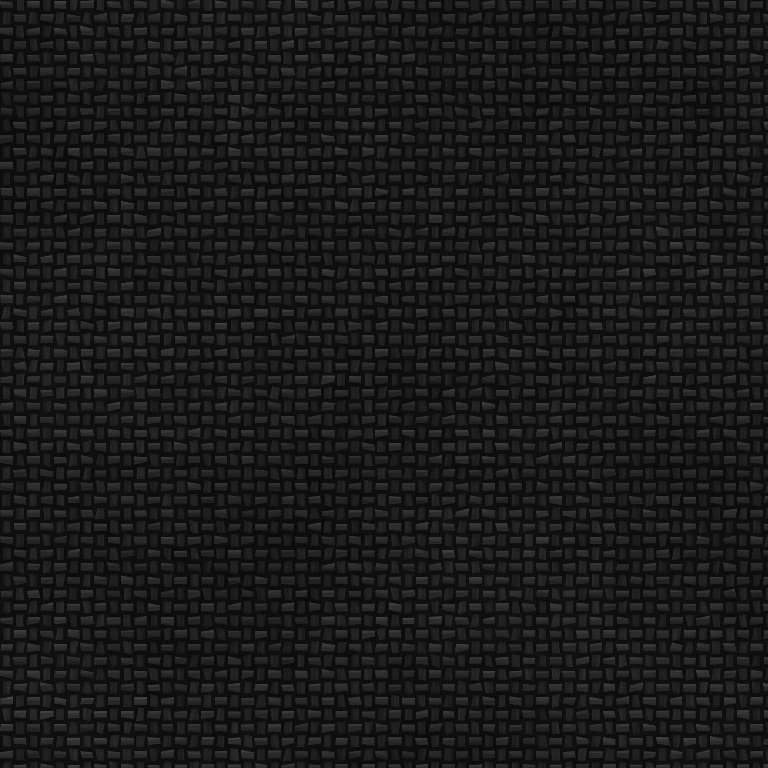
This texture is drawn by a Shadertoy shader. Its source:

```glsl
// Dark plain-weave fabric: a checkerboard of short horizontal and vertical
// strands on a near-black ground. Each cell is a tapered box distance with
// hashed size, slant and tone, shaded by a gradient and layered-sine fibres.

const float REPEATS = 57.35;             // strands across and down
const vec2 GRID_SHIFT = vec2(0.0, 0.15); // places the first row at the top edge
const vec2 WEFT_SIZE = vec2(0.465, 0.265); // half length, half thickness
const vec2 WARP_SIZE = vec2(0.440, 0.280);
const vec3 GROUND = vec3(0.056, 0.056, 0.057);
const vec3 WARP_TONE = vec3(0.125, 0.125, 0.126);
const vec3 WEFT_TONE = vec3(0.168, 0.168, 0.169);

float hash(vec2 cell, float seed) {
    vec3 h = fract(vec3(cell, seed) * vec3(0.1031, 0.1130, 0.1373));
    h += dot(h, h.yzx + 33.33);
    return fract((h.x + h.y) * h.z);
}

// Random value from -1 to 1.
float jitter(vec2 cell, float seed) {
    return 2.0 * hash(cell, seed) - 1.0;
}

// Random value that is mostly small, with a few strong outliers.
float rareJitter(vec2 cell, float seed) {
    float j = jitter(cell, seed);
    return j * j * j;
}

// Box whose two long edges tilt independently and whose ends lean.
float strandDistance(vec2 p, vec2 size, vec2 tilt, float lean) {
    float top = p.y - size.y - tilt.x * p.x;
    float bottom = -p.y - size.y - tilt.y * p.x;
    float ends = abs(p.x - lean * p.y) - size.x;
    return max(max(top, bottom), ends);
}

// Fine streaks running along a strand, slightly skewed.
float fibres(vec2 p, float phase) {
    float across = p.y + 0.2 * p.x * sin(phase);
    return 0.6 * sin(across * 15.0 + phase)
         + 0.4 * sin(across * 29.0 + p.x * 4.0 + phase * 2.3);
}

// Broad, faint unevenness over the cloth.
float clothWear(vec2 uv) {
    return 0.5 * sin(uv.x * 9.0 + 2.0 * sin(uv.y * 5.0))
         + 0.5 * sin(uv.y * 13.0 + 1.7 * sin(uv.x * 7.0));
}

// Tone of a whole thread, drifting slowly along its length.
float threadTone(float index, float along) {
    float phase = 6.283 * hash(vec2(index, 3.0), 11.0);
    return 0.6 * jitter(vec2(index, 5.0), 12.0) + 0.4 * sin(along * 14.0 + phase);
}

vec3 weave(vec2 uv, float pixel) {
    vec2 grid = vec2(uv.x, 1.0 - uv.y) * REPEATS + GRID_SHIFT;
    vec2 cell = floor(grid);
    vec2 local = fract(grid) - 0.5;
    local.y = -local.y;
    bool isWeft = mod(cell.x + cell.y, 2.0) < 0.5;

    // Strand frame: x runs along the strand, y across it.
    vec2 p = isWeft ? local : local.yx;
    p.y -= 0.025 * jitter(cell, 1.0);
    vec2 size = isWeft ? WEFT_SIZE : WARP_SIZE;
    size += 0.035 * vec2(jitter(cell, 2.0), jitter(cell, 3.0));
    vec2 tilt = 0.25 * vec2(rareJitter(cell, 4.0), rareJitter(cell, 5.0));
    float dist = strandDistance(p, size, tilt, 0.3 * rareJitter(cell, 6.0));
    float edge = max(pixel * REPEATS * 0.42, 0.035);
    float cover = 1.0 - smoothstep(-edge, edge, dist);

    // Light catches the upper edge of weft; warp dims toward its ends.
    float slope = p.y / size.y;
    float along = p.x / size.x;
    float highlight = smoothstep(0.1, 0.9, slope) * (0.6 + 0.4 * jitter(cell, 13.0));
    float shade = isWeft ? 0.95 + 0.14 * slope + 0.30 * highlight
                         : 1.04 - 0.14 * along * along + 0.16 * slope * jitter(cell, 7.0);
    shade += 0.09 * fibres(p, 6.283 * hash(cell, 8.0));
    shade += 0.11 * jitter(cell, 9.0);
    shade += 0.09 * (isWeft ? threadTone(cell.y, uv.x)
                            : threadTone(cell.x + 90.0, uv.y));

    // The ground shows faint streaks of the threads passing beneath.
    float under = fibres(local.yx, 6.283 * hash(cell, 14.0));
    vec3 ground = GROUND * (1.0 + 0.12 * jitter(cell, 10.0) + 0.10 * under);
    vec3 tone = isWeft ? WEFT_TONE : WARP_TONE;
    return mix(ground, tone * shade, cover) * (1.0 + 0.07 * clothWear(uv));
}

void mainImage(out vec4 fragColor, in vec2 fragCoord) {
    vec2 uv = fragCoord / iResolution.xy;
    float pixel = 1.0 / min(iResolution.x, iResolution.y);
    fragColor = vec4(weave(uv, pixel), 1.0);
}
```
